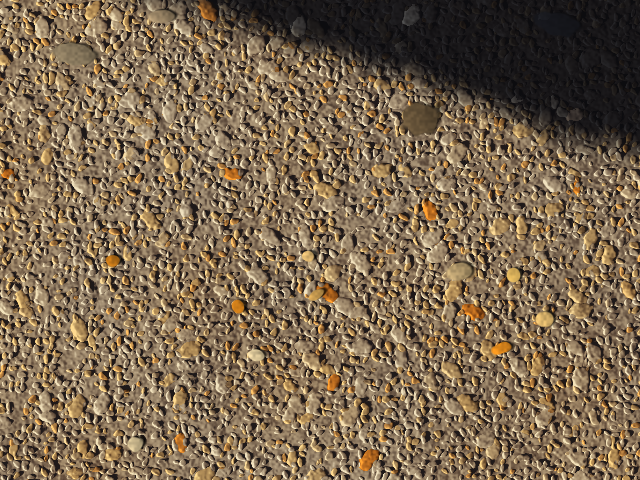
Write a WebGL 1 fragment shader that draws this texture.

```glsl
precision highp float;
// Sunlit exposed-aggregate ground with a soft shadow across the upper right corner.
uniform vec2 u_resolution;

const vec2 SUN = vec2(-0.93, -0.37);

vec3 hash3(vec2 p) {
  vec3 q = fract(p.xyx * vec3(0.1031, 0.1030, 0.0973));
  q += dot(q, q.yxz + 33.33);
  return fract((q.xxy + q.yzz) * q.zyx);
}

float noise(vec2 p) {
  vec2 c = floor(p), f = fract(p);
  f = f * f * (3.0 - 2.0 * f);
  return mix(mix(hash3(c).x, hash3(c + vec2(1, 0)).x, f.x),
             mix(hash3(c + vec2(0, 1)).x, hash3(c + vec2(1, 1)).x, f.x), f.y);
}

// Scattered oval domes: x is height in cells, y is a random value per pebble.
vec2 pebbles(vec2 p, float fill) {
  vec2 cell = floor(p), best = vec2(0.0);
  for (int j = -1; j <= 1; j++) {
    for (int i = -1; i <= 1; i++) {
      vec2 c = cell + vec2(i, j);
      vec3 r = hash3(c + 7.0);
      vec2 d = p - c - 0.15 - 0.7 * r.xy;
      float turn = 3.0 * fract(r.x * 7.0 + r.z) - 1.0;
      float cs = cos(turn), sn = sin(turn);
      d = vec2(cs * d.x + sn * d.y, cs * d.y - sn * d.x) * vec2(0.8, 1.25);
      float size = mix(0.28, 0.6, fract(r.y * 9.0 + r.z));
      float q = dot(d, d) / (size * size);
      float top = step(r.z, fill) * size * max(0.0, 1.0 - q * q);
      if (top > best.x) best = vec2(top, fract(r.z * 13.0 + r.x));
    }
  }
  return best;
}

// Ground surface: x height, y random value, z marks the larger pebbles.
vec3 relief(vec2 p) {
  vec2 q = p + 0.005 * vec2(noise(p * 85.0), noise(p * 85.0 + 31.0));
  vec2 big = pebbles(q * 27.0, 0.22) * vec2(0.5 / 27.0, 1.0);
  vec2 small = pebbles(q * 66.0 + 19.0, 0.75) * vec2(1.0 / 66.0, 1.0);
  float grit = noise(q * 150.0) * 0.0045 + noise(q * 48.0 + 5.0) * 0.007;
  return big.x > small.x ? vec3(big.x + grit, big.y, 1.0)
                         : vec3(small.x + grit, small.y, 0.0);
}

// Dark to cream through brown and tan.
vec3 stoneRamp(float t) {
  vec3 c = mix(vec3(0.10, 0.08, 0.085), vec3(0.37, 0.28, 0.21), smoothstep(0.0, 0.34, t));
  c = mix(c, vec3(0.67, 0.57, 0.43), smoothstep(0.28, 0.66, t));
  return mix(c, vec3(0.96, 0.89, 0.72), smoothstep(0.62, 1.0, t));
}

// One larger stone with a cast shadow on the side away from the sun.
void layStone(inout vec3 col, vec2 p, vec2 centre, vec2 size, float turn, vec3 tint) {
  float cs = cos(turn), sn = sin(turn);
  mat2 spin = mat2(cs, -sn, sn, cs);
  float rough = 0.35 * (noise(p * 60.0) - 0.5);
  vec2 d = spin * (p - centre) / size;
  vec2 s = spin * (p + SUN * 0.007 - centre) / size;
  col *= 1.0 - 0.75 * (1.0 - smoothstep(0.75, 1.15, length(s) + rough));
  float shade = 0.87 + 0.16 * dot((p - centre) / size, SUN) + 0.22 * (noise(p * 170.0) - 0.5);
  col = mix(col, tint * shade, 1.0 - smoothstep(0.85, 1.1, length(d) + rough));
}

void main() {
  vec2 p = gl_FragCoord.xy / u_resolution.y;
  vec3 ground = relief(p);

  // Slope towards the low sun, then short cast shadows.
  float slope = 0.0, block = 0.0;
  for (int i = 1; i <= 4; i++) {
    float reach = 0.0022 * float(i) + 0.0004 * float(i * i);
    float rise = relief(p + SUN * reach).x - ground.x;
    if (i == 1) slope = -rise / reach;
    block = max(block, rise - reach * 0.62);
  }
  float tone = 0.50 + 0.27 * slope + 0.22 * (noise(p * 210.0) - 0.5);
  tone += 0.10 * (noise(p * 4.0) - 0.5) + 0.10 * ground.z;
  tone = mix(tone, 0.06, smoothstep(0.0002, 0.0032, block));
  vec3 col = stoneRamp(clamp(tone, 0.0, 1.0));

  // Mineral tints: grey matrix, golden grains, a few orange pebbles.
  col = mix(col, vec3(dot(col, vec3(0.34))), 0.25 * noise(p * 5.0 + 8.0));
  col *= mix(vec3(1.0), vec3(1.06, 0.97, 0.76), smoothstep(0.5, 0.75, ground.y));
  col *= mix(vec3(1.0), vec3(1.05, 0.76, 0.36), smoothstep(0.91, 0.94, ground.y) * (0.4 + 0.6 * ground.z));

  // Distinct stones and worn patches.
  vec3 cream = vec3(0.95, 0.86, 0.66), orange = vec3(0.95, 0.58, 0.12);
  layStone(col, p, vec2(0.151, 0.888), vec2(0.049, 0.022), -0.1, vec3(0.60, 0.53, 0.41));
  layStone(col, p, vec2(0.876, 0.753), vec2(0.041, 0.035), 0.2, vec3(0.43, 0.35, 0.24));
  layStone(col, p, vec2(0.335, 0.966), vec2(0.026, 0.013), 0.0, vec3(0.72, 0.62, 0.47));
  layStone(col, p, vec2(1.160, 0.950), vec2(0.046, 0.024), -0.2, vec3(0.48, 0.49, 0.48));
  layStone(col, p, vec2(0.956, 0.434), vec2(0.025, 0.019), 0.1, vec3(0.78, 0.67, 0.47));
  layStone(col, p, vec2(1.045, 0.274), vec2(0.025, 0.012), 0.25, orange);
  layStone(col, p, vec2(0.235, 0.456), vec2(0.015, 0.012), 0.0, orange * 0.9);
  layStone(col, p, vec2(0.496, 0.362), vec2(0.012, 0.014), 0.3, orange * 0.95);
  layStone(col, p, vec2(0.660, 0.386), vec2(0.019, 0.010), 0.6, vec3(0.85, 0.66, 0.34));
  layStone(col, p, vec2(1.134, 0.335), vec2(0.018, 0.017), 0.0, vec3(0.96, 0.79, 0.47));
  layStone(col, p, vec2(1.070, 0.427), vec2(0.013, 0.014), 0.0, vec3(0.96, 0.78, 0.40));
  layStone(col, p, vec2(0.533, 0.260), vec2(0.018, 0.012), 0.0, cream);
  layStone(col, p, vec2(0.280, 0.075), vec2(0.017, 0.016), 0.0, cream * 0.93);
  layStone(col, p, vec2(0.643, 0.466), vec2(0.013, 0.012), 0.0, vec3(0.95, 0.78, 0.48));

  // Sloping penumbra; only cool ambient light remains beyond it.
  float edge = 1.0 - 0.34 * (p.x - 0.36) + 0.03 * (noise(p * 14.0) - 0.5);
  float lit = smoothstep(-0.045, 0.055, edge - p.y + 0.9 * (ground.x - 0.008));
  vec3 ambient = vec3(0.035, 0.035, 0.045) + col * vec3(0.11, 0.115, 0.14);
  ambient += vec3(0.16, 0.17, 0.18) * ground.z * smoothstep(0.65, 0.9, ground.y) * tone;
  gl_FragColor = vec4(mix(ambient, col, lit), 1.0);
}
```
